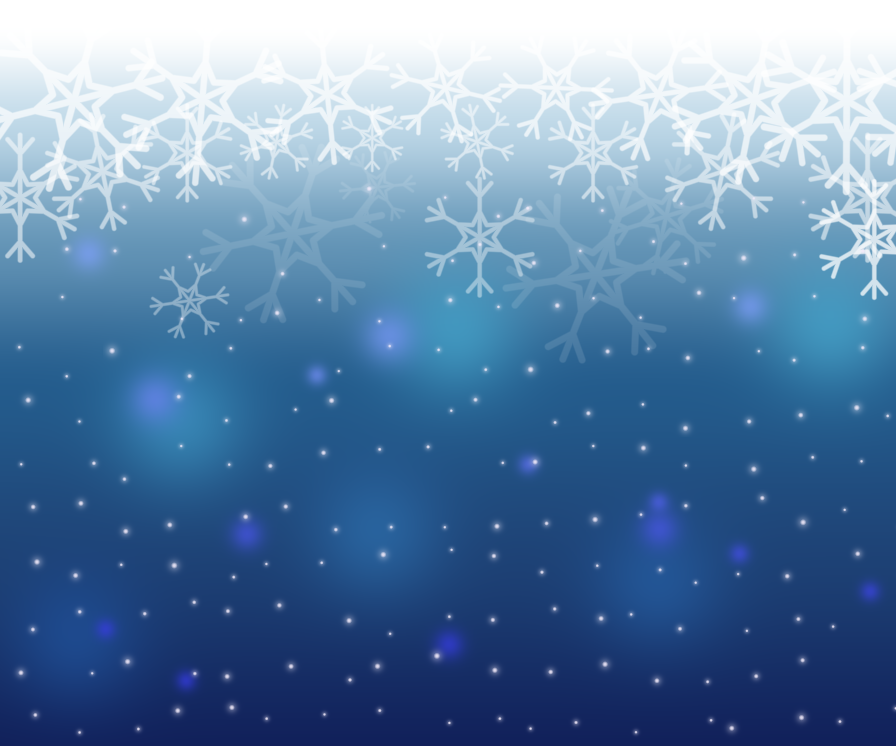
Give the GLSL for this background, as a WebGL 1 fragment shader.

```glsl
precision highp float;
uniform vec2 u_resolution;

const float PI = 3.14159265;
const vec3 WHITE = vec3(1.0);
const vec3 MIST = vec3(0.75, 0.85, 0.91);
const vec3 HAZE = vec3(0.40, 0.59, 0.72);
const vec3 STEEL = vec3(0.14, 0.36, 0.55);
const vec3 OCEAN = vec3(0.12, 0.27, 0.47);
const vec3 NIGHT = vec3(0.06, 0.11, 0.34);
const vec3 HALO_LOW = vec3(0.12, 0.31, 0.60);
const vec3 HALO_HIGH = vec3(0.27, 0.65, 0.80);
const vec3 SPARK_LOW = vec3(0.20, 0.23, 0.85);
const vec3 SPARK_HIGH = vec3(0.48, 0.62, 0.95);
const vec3 SNOW = vec3(0.95, 0.92, 0.98);
const float HALO_RADIUS = 0.088;
const float SNOW_CELL = 0.069;
const float SNOW_TOP = 0.77;
const float STROKE = 0.038;
const float UPRIGHT = PI / 6.0;

float hash(vec2 p) {
  p = fract(p * vec2(0.1031, 0.1137));
  p += dot(p, p.yx + 33.33);
  return fract((p.x + p.y) * p.x * 17.0);
}

float segment(vec2 p, vec2 a, vec2 b) {
  vec2 pa = p - a, ba = b - a;
  return length(pa - ba * clamp(dot(pa, ba) / dot(ba, ba), 0.0, 1.0));
}

vec3 sky(float y) {
  vec3 c = mix(NIGHT, OCEAN, smoothstep(-0.08, 0.32, y));
  c = mix(c, STEEL, smoothstep(0.25, 0.50, y));
  c = mix(c, HAZE, smoothstep(0.47, 0.70, y));
  c = mix(c, MIST, smoothstep(0.66, 0.85, y));
  return mix(c, WHITE, smoothstep(0.82, 0.97, y));
}

// Six folded arms with forked tips around a star outline
float flake(vec2 p, vec2 center, float radius, float turn) {
  vec2 q = (p - center) / radius;
  float a = mod(atan(q.y, q.x) - turn + PI / 6.0, PI / 3.0) - PI / 6.0;
  q = length(q) * vec2(cos(a), abs(sin(a)));
  float d = segment(q, vec2(0.0), vec2(1.0, 0.0));
  d = min(d, segment(q, vec2(0.70, 0.0), vec2(0.93, 0.20)));
  d = min(d, segment(q, vec2(0.44, 0.0), vec2(0.21, 0.12)));
  float soft = 1.0 / (u_resolution.y * radius);
  return 1.0 - smoothstep(STROKE - soft, STROKE + soft, d);
}

float glow(vec2 p, vec2 center, float radius) {
  vec2 d = (p - center) / radius;
  return exp(-dot(d, d));
}

vec3 halo(vec3 c, vec2 p, vec2 center) {
  vec3 tint = mix(HALO_LOW, HALO_HIGH, smoothstep(0.1, 0.57, center.y));
  return mix(c, tint, 0.72 * glow(p, center, HALO_RADIUS));
}

vec3 spark(vec3 c, vec2 p, vec2 center, float radius) {
  vec3 tint = mix(SPARK_LOW, SPARK_HIGH, smoothstep(0.1, 0.66, center.y));
  return mix(c, tint, 0.75 * glow(p, center, radius));
}

// Jittered grid of soft dots, sparser near the top
float snowfall(vec2 p) {
  vec2 cell = floor(p / SNOW_CELL);
  vec2 jitter = vec2(hash(cell + 3.7), hash(cell + 51.3));
  vec2 center = (cell + 0.17 + 0.66 * jitter) * SNOW_CELL;
  float size = mix(0.0032, 0.0066, pow(hash(cell + 97.1), 1.6));
  float density = mix(0.95, 0.6, smoothstep(0.5, 0.7, center.y));
  float present = step(hash(cell + 23.9), density) * step(center.y, SNOW_TOP);
  float d = length(p - center);
  float core = 1.0 - smoothstep(0.1 * size, size, d);
  return present * max(core, 0.4 * glow(p, center, size * 1.15));
}

void main() {
  vec2 p = gl_FragCoord.xy / u_resolution.y;
  vec3 color = sky(p.y);

  // Broad halos
  color = halo(color, p, vec2(0.611, 0.556));
  color = halo(color, p, vec2(1.113, 0.564));
  color = halo(color, p, vec2(0.243, 0.436));
  color = halo(color, p, vec2(0.505, 0.287));
  color = halo(color, p, vec2(0.882, 0.221));
  color = halo(color, p, vec2(0.102, 0.146));

  // Violet sparks, large then small
  color = spark(color, p, vec2(0.119, 0.660), 0.022);
  color = spark(color, p, vec2(0.522, 0.549), 0.034);
  color = spark(color, p, vec2(0.208, 0.465), 0.032);
  color = spark(color, p, vec2(1.006, 0.589), 0.023);
  color = spark(color, p, vec2(0.331, 0.284), 0.021);
  color = spark(color, p, vec2(0.884, 0.291), 0.025);
  color = spark(color, p, vec2(0.602, 0.136), 0.019);
  for (int i = 0; i < 7; i++) {
    float k = float(i);
    vec2 center = vec2(1.2 * fract(0.118 + 0.618 * k), 0.06 + 0.46 * fract(0.21 + 0.37 * k));
    color = spark(color, p, center, 0.013);
  }

  // Faint and lone flakes
  float faint = max(flake(p, vec2(0.392, 0.687), 0.122, 0.2), flake(p, vec2(0.799, 0.632), 0.122, 0.15));
  faint = max(faint, max(flake(p, vec2(0.893, 0.71), 0.078, 0.3), flake(p, vec2(0.506, 0.749), 0.05, 0.1)));
  color = mix(color, WHITE, 0.12 * faint);
  color = mix(color, WHITE, 0.42 * flake(p, vec2(0.643, 0.682), 0.078, UPRIGHT));
  color = mix(color, WHITE, 0.38 * flake(p, vec2(0.254, 0.597), 0.052, 0.15));
  color = mix(color, WHITE, 0.75 * flake(p, vec2(1.172, 0.679), 0.078, UPRIGHT));

  // Two garlands of bright flakes
  for (int i = 0; i < 9; i++) {
    float k = float(i);
    vec2 low = vec2(0.027 + 0.11 * k + 0.0005 * k * k * k, 0.815 - 0.005 * (k - 4.0) * (k - 4.0));
    float lowRadius = 0.064 + 0.02 * cos(PI * k / 4.0);
    color = mix(color, WHITE, 0.55 * flake(p, low, lowRadius, UPRIGHT + 0.2 * sin(PI * k / 2.0)));
    float arc = PI * k / 7.0;
    vec2 high = vec2(0.099 + 0.14 * k + 0.056 * sin(arc) + 0.008 * k, 0.887 - 0.022 * abs(cos(arc)));
    color = mix(color, WHITE, 0.7 * flake(p, high, 0.097 + 0.025 * cos(2.0 * arc), 0.25 + 0.188 * k));
  }

  color = mix(color, SNOW, 0.9 * snowfall(p));
  gl_FragColor = vec4(color, 1.0);
}
```
